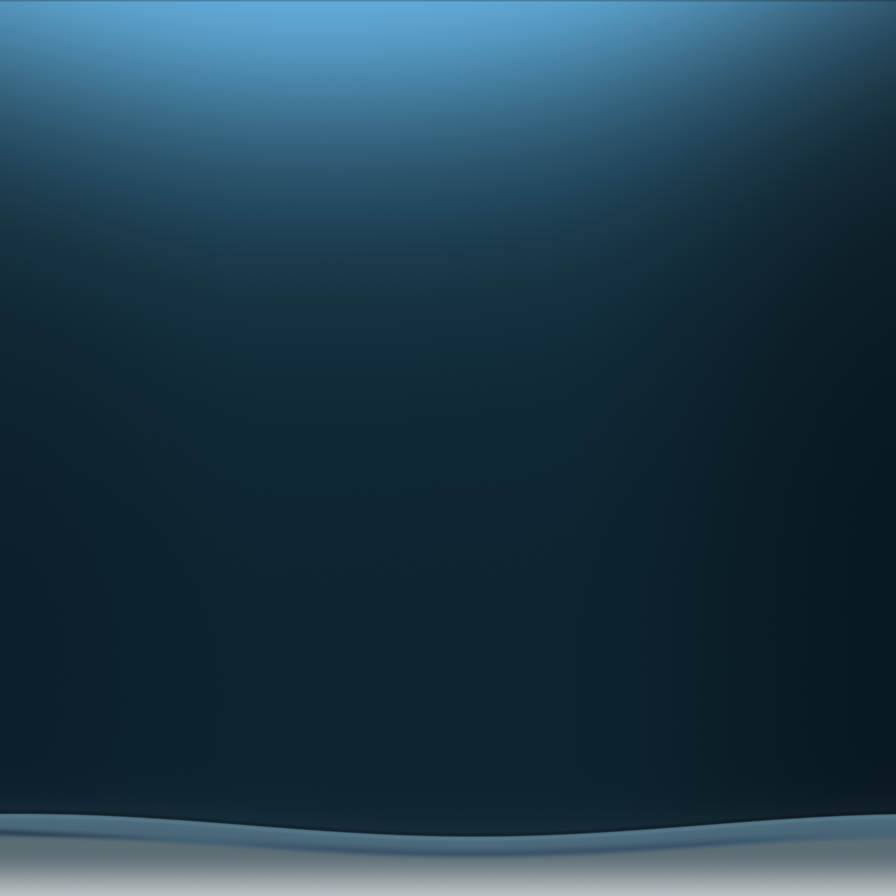
Reproduce this background procedurally as a Shadertoy shader.

```glsl
#define DEEP vec3(0.050, 0.142, 0.190)
#define GLOW vec3(0.310, 0.500, 0.620)
#define WATER vec3(0.300, 0.430, 0.500)
#define STREAK vec3(0.210, 0.290, 0.390)
#define FLOOR_DARK vec3(0.360, 0.425, 0.455)
#define FLOOR_LIGHT vec3(0.780, 0.785, 0.795)
#define GLOW_CENTER 0.36
#define GLOW_BEND 0.38
#define GLOW_DEPTH 0.185
#define GLOW_POWER 1.54

const float TAU = 6.28319;

float hash(vec2 p) {
    return fract(sin(dot(p, vec2(12.99, 78.23))) * 43758.5);
}

// Height of a shallow trough with its lowest point near the middle
float trough(float x, float level, float amplitude) {
    return level - amplitude * cos(TAU * (x - 0.53) / 1.02);
}

// Soft horizontal line around height zero
float softLine(float height, float width) {
    return exp(-height * height / (width * width));
}

// Bowl-shaped light from above, fading into dark water
vec3 backdrop(vec2 uv) {
    float offset = uv.x - GLOW_CENTER;
    float depth = 1.0 - uv.y + GLOW_BEND * offset * offset;
    float light = exp(-pow(max(depth, 0.0) / GLOW_DEPTH, GLOW_POWER));
    float haze = 0.045 * smoothstep(0.75, 0.2, depth);
    float shade = 1.0 - 0.32 * smoothstep(0.6, 1.0, uv.x)
                      - 0.12 * smoothstep(0.3, 0.0, uv.x);
    vec3 color = DEEP * shade + GLOW * (light + haze);
    float rim = smoothstep(0.0, 0.003, 1.0 - uv.y);
    return color * mix(0.75, 1.0, rim);
}

// Pale floor brightening toward the bottom edge
vec3 floorColor(float y) {
    return mix(FLOOR_LIGHT, FLOOR_DARK, smoothstep(-0.012, 0.052, y));
}

void mainImage(out vec4 fragColor, in vec2 fragCoord) {
    vec2 uv = fragCoord / iResolution.xy;
    float pixel = 1.0 / iResolution.y;
    float surface = trough(uv.x, 0.079, 0.0127);
    float lower = trough(uv.x, 0.055, 0.0110);
    float above = uv.y - surface;

    // Faint mist over the water line
    vec3 color = backdrop(uv);
    color += vec3(0.045, 0.040, 0.042) * exp(-max(above, 0.0) / 0.018);
    color *= 1.0 - 0.25 * softLine(above - 0.002, 0.002);

    // Water band between its two wavy edges
    float bandPosition = clamp((uv.y - lower) / (surface - lower), 0.0, 1.0);
    vec3 band = mix(WATER * 0.92, WATER, bandPosition);
    band += 0.035 * softLine(above + 0.003, 0.002);

    // Darker currents along the lower edge and at the left
    float current = smoothstep(0.15, 0.4, uv.x) * smoothstep(1.0, 0.75, uv.x);
    band = mix(band, STREAK, 0.65 * current * softLine(uv.y - lower - 0.003, 0.005));
    float leftY = 0.071 - 0.045 * uv.x;
    float leftFade = smoothstep(0.25, 0.02, uv.x);
    band = mix(band, STREAK * 0.8, 0.8 * leftFade * softLine(uv.y - leftY, 0.004));

    // Layer the floor under the band, and both under the surface
    vec3 pool = mix(floorColor(uv.y), band, smoothstep(-0.005, 0.003, uv.y - lower));
    color = mix(pool, color, smoothstep(-pixel, pixel, above));

    // Fine dither against banding
    color += (hash(fragCoord) - 0.5) / 255.0;
    fragColor = vec4(clamp(color, 0.0, 1.0), 1.0);
}
```
